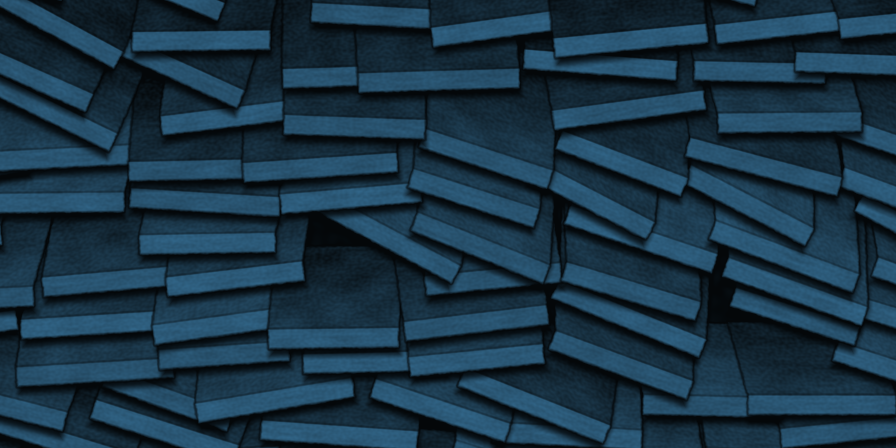
Give the GLSL for this texture, as a Shadertoy shader.

```glsl
// A loose pile of overlapping planks seen end-on, under dim blue light.

const vec3  LIT_BLUE    = vec3(0.172, 0.354, 0.475);
const vec3  GAP_BLACK   = vec3(0.016, 0.026, 0.036);
const int   ROWS        = 18;
const float FIRST_ROW   = -0.25;   // height of the lowest row
const float ROW_STEP    = 0.068;   // spacing at the bottom of the pile
const float ROW_GROWTH  = 0.0013;  // spacing widens upwards
const float CELL_WIDTH  = 0.31;
const float HALF_LENGTH = 0.168;
const float THICKNESS   = 0.044;
const float STEEP_SHARE = 0.42;    // share of planks sliding down to the right
const float MISSING     = 0.08;    // share of empty slots
const float CONVERGE    = 0.32;    // depth lines lean towards the middle
const float SHADOW_DROP = 0.016;

float hash(vec2 p) {
    vec3 q = fract(vec3(p.xyx) * vec3(0.1031, 0.1030, 0.0973));
    q += dot(q, q.yzx + 33.33);
    return fract((q.x + q.y) * q.z);
}

vec2 gradient(vec2 cell) {
    float a = 6.2832 * hash(cell + 71.7);
    return vec2(cos(a), sin(a));
}

// Gradient noise, roughly -0.7 to 0.7
float noise(vec2 p) {
    vec2 i = floor(p), f = p - i;
    vec2 u = f * f * f * (f * (f * 6.0 - 15.0) + 10.0);
    vec2 e = vec2(0.0, 1.0);
    float low  = mix(dot(gradient(i), f), dot(gradient(i + e.yx), f - e.yx), u.x);
    float high = mix(dot(gradient(i + e.xy), f - e.xy), dot(gradient(i + e.yy), f - e.yy), u.x);
    return mix(low, high, u.y);
}

float boxDistance(vec2 p, vec2 halfSize) {
    vec2 d = abs(p) - halfSize;
    return length(max(d, 0.0)) + min(max(d.x, d.y), 0.0);
}

// Brightness of a plank; y < 0 is the sawn end, y > 0 the upper face
float plankLight(vec2 q, float depth, float height, float seed, float aa) {
    vec2 g = q + seed * 37.0;
    float speckle = noise(g * vec2(110.0, 150.0));
    float streak  = noise(g * vec2(14.0, 110.0));
    float stain   = noise(g * vec2(13.0, 20.0));

    float end = 0.95 + 0.12 * (seed - 0.5) + 0.10 * speckle + 0.10 * streak + 0.10 * stain;
    end *= mix(0.62, 1.0, smoothstep(-THICKNESS, -THICKNESS + 0.007, q.y));

    float face = mix(0.66, 0.34, smoothstep(0.0, depth, q.y));
    face *= mix(0.72, 1.16, fract(seed * 7.31)) * mix(1.0, 0.56, smoothstep(0.55, 0.95, height));
    face += 0.13 * speckle + 0.07 * streak + 0.15 * stain;

    float light = mix(end, face, smoothstep(-aa, aa, q.y));
    float lip = smoothstep(0.004, 0.0, abs(q.y - 0.003));
    return max(light * (1.0 - 0.22 * lip), 0.04);
}

void mainImage(out vec4 fragColor, in vec2 fragCoord) {
    vec2 p = fragCoord / iResolution.y;
    float middle = 0.5 * iResolution.x / iResolution.y;
    float aa = 1.0 / iResolution.y;
    float wobble = 0.0022 * noise(p * 55.0) + 0.0012 * noise(p * 140.0);
    float light = 0.10 + 0.08 * noise(p * 30.0);

    // Paint from the bottom row up: higher planks rest on lower ones
    for (int r = 0; r < ROWS; r++) {
        float row = float(r);
        float rowY = FIRST_ROW + row * (ROW_STEP + ROW_GROWTH * row);
        if (abs(p.y - rowY) > 0.46) continue;
        float stagger = hash(vec2(row, 5.0)) * CELL_WIDTH;
        float column = floor((p.x - stagger) / CELL_WIDTH);

        for (int c = -2; c <= 2; c++) {
            vec2 id = vec2(column + float(c) + 40.0, row + 11.0);
            if (hash(id + 3.1) < MISSING) continue;
            float seed = hash(id);

            // Placement; neighbouring rows share a lean so planks fan together
            vec2 center = vec2((id.x - 39.5) * CELL_WIDTH + stagger, rowY);
            center += (vec2(hash(id + 17.3), hash(id + 29.9)) - 0.5) * vec2(0.13, 0.055);
            vec2 cluster = floor(vec2(center.x / 0.42, row / 3.0)) + 60.0;
            float spread = hash(id + 43.7);
            float steep = step(hash(cluster), STEEP_SHARE);
            float angle = mix(mix(-0.08, 0.17, spread), mix(-0.50, -0.25, spread), steep);

            // Plank frame, sheared above the front edge
            float ca = cos(angle), sa = sin(angle);
            vec2 q = mat2(ca, -sa, sa, ca) * (p - center);
            float shear = CONVERGE * (middle - center.x) + 0.6 * sa / ca + 0.16 * (seed - 0.5);
            q.x -= shear * max(q.y, 0.0);

            float depth = 0.15 + 0.12 * clamp(rowY, 0.0, 1.0);
            float halfLength = HALF_LENGTH * mix(0.86, 1.08, hash(id + 61.3));
            vec2 halfSize = vec2(halfLength, 0.5 * (depth + THICKNESS));
            vec2 local = q - vec2(0.0, 0.5 * (depth - THICKNESS));
            float dist = boxDistance(local, halfSize - 0.002) - 0.002 + wobble;
            float shadowDist = boxDistance(local + vec2(-0.003, SHADOW_DROP), halfSize);

            // Contact shadow, then the plank itself
            light *= 1.0 - 0.80 * smoothstep(0.012, -0.012, shadowDist);
            light *= 1.0 - 0.55 * smoothstep(0.006, 0.0, dist);
            float cover = smoothstep(aa, -aa, dist);
            if (cover > 0.0) {
                float wood = plankLight(q, depth, p.y, seed, aa);
                wood *= mix(0.6, 1.0, smoothstep(0.0, 0.005, -dist));
                light = mix(light, wood, cover);
            }
        }
    }

    fragColor = vec4(max(LIT_BLUE * light, GAP_BLACK), 1.0);
}
```
